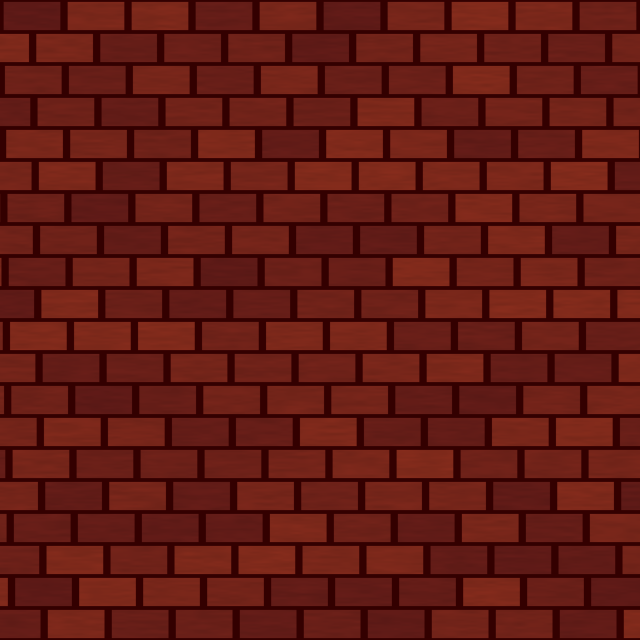
A three.js fragment shader for this texture:

```glsl
// Dark red brick wall in a drifting running bond, with fine horizontal grain.
varying vec2 vUv;

float hash(vec2 p) {
  return fract(sin(dot(p, vec2(12.9898, 78.233))) * 43758.5453);
}

float noise(vec2 p) {
  vec2 i = floor(p);
  vec2 f = fract(p);
  f = f * f * (3.0 - 2.0 * f);
  return mix(mix(hash(i), hash(i + vec2(1.0, 0.0)), f.x),
             mix(hash(i + vec2(0.0, 1.0)), hash(i + vec2(1.0, 1.0)), f.x), f.y);
}

void main() {
  // Ten bricks by twenty rows; each row down shifts right by 0.51 brick
  vec2 wall = vUv * vec2(10.0, 20.0);
  float row = floor(wall.y);
  wall.x -= (19.0 - row) * 0.51;
  vec2 brick = floor(wall);
  vec2 local = fract(wall);

  // Brick face inside the mortar joints
  vec2 edge = min(local, 1.0 - local);
  vec2 inside = smoothstep(vec2(0.046, 0.04), vec2(0.068, 0.074), edge);
  float face = inside.x * inside.y;

  // Brick tone, varied from brick to brick
  float tone = hash(brick + 3.7);
  vec3 brickColor = mix(vec3(0.365, 0.1, 0.088), vec3(0.505, 0.165, 0.105), tone);

  // Long, thin grain streaks
  vec2 offset = vec2(hash(brick + 11.3), hash(brick + 27.1)) * 40.0;
  float grain = 0.6 * noise(vUv * vec2(28.0, 190.0) + offset)
              + 0.4 * noise(vUv * vec2(60.0, 340.0) + offset.yx);
  brickColor *= 0.93 + 0.14 * grain;

  vec3 mortarColor = vec3(0.2, 0.0, 0.0);
  gl_FragColor = vec4(mix(mortarColor, brickColor, face), 1.0);
}
```
